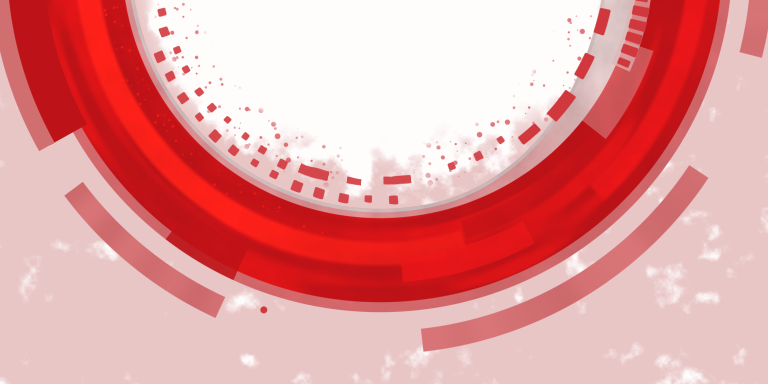
A Shadertoy shader for this background:

```glsl
// Layered red ring cropped by the top edge, with pale arcs, mist and painted specks on white.

const vec2 CENTER = vec2(0.99, 1.104);    // canvas-height units
const vec3 PAPER = vec3(1.0, 0.99, 0.99);
const vec3 DARK_RED = vec3(0.74, 0.07, 0.09);
const vec3 RED = vec3(0.87, 0.08, 0.09);
const vec3 BRIGHT_RED = vec3(1.0, 0.13, 0.1);
const vec3 ROSE = vec3(0.82, 0.43, 0.44);
const vec3 BLUSH = vec3(0.87, 0.71, 0.71);
const vec3 SPOT_RED = vec3(0.82, 0.22, 0.24);

float hash(vec2 p) {
    vec3 q = fract(p.xyx * 0.1031);
    q += dot(q, q.yzx + 33.33);
    return fract((q.x + q.y) * q.z);
}

float noise(vec2 p) {
    vec2 i = floor(p), f = fract(p);
    f = f * f * (3.0 - 2.0 * f);
    return mix(mix(hash(i), hash(i + vec2(1, 0)), f.x),
               mix(hash(i + vec2(0, 1)), hash(i + vec2(1, 1)), f.x), f.y);
}

float fbm(vec2 p) {
    float sum = 0.0, amp = 0.5;
    for (int i = 0; i < 5; i++) {
        sum += amp * noise(p);
        p = p * 2.1 + 17.3;
        amp *= 0.5;
    }
    return sum;
}

float band(float x, float lo, float hi, float aa) {
    return smoothstep(lo - aa, lo + aa, x) * (1.0 - smoothstep(hi - aa, hi + aa, x));
}

// polar = (angle from straight down, radius)
float arc(vec2 polar, float r0, float r1, float a0, float a1, float aa) {
    return band(polar.y, r0, r1, aa) * band(polar.x, a0, a1, aa);
}

// Rounded blocks repeated along a circle
float blockRow(vec2 polar, float radius, float spacing, vec2 span, vec2 size, float jitter, float aa) {
    float id = floor(polar.x / spacing), mid = (id + 0.5) * spacing;
    vec2 rnd = vec2(hash(vec2(id + 50.0, radius * 90.0)), hash(vec2(id + 80.0, radius * 70.0))) - 0.5;
    vec2 local = vec2((polar.x - mid) * radius, polar.y - radius) - rnd * jitter;
    vec2 q = abs(local) - size * (1.0 + rnd.y * 0.4) + 0.004;
    float dist = length(max(q, 0.0)) + min(max(q.x, q.y), 0.0) - 0.004;
    return (1.0 - smoothstep(-aa, aa, dist)) * step(span.x, mid) * step(mid, span.y);
}

// Random round specks, one candidate per grid cell
float specks(vec2 p, float cells, float chance, float aa) {
    vec2 id = floor(p * cells);
    vec2 spot = vec2(hash(id + 3.1), hash(id + 47.7)) * 0.5 + 0.25;
    float dist = (length(fract(p * cells) - spot) - mix(0.07, 0.22, hash(id + 91.3))) / cells;
    return (1.0 - smoothstep(-aa, aa, dist)) * step(hash(id + 11.9), chance);
}

// Mist, specks and blocks inside the ring
vec3 paintInterior(vec2 p, vec2 polar, float cloud, float aa) {
    float a = polar.x, r = polar.y;
    float start = 0.5 + 0.1 * smoothstep(0.3, 1.0, abs(a - 0.05));
    float mist = smoothstep(0.46, 0.68, cloud + 0.42 * smoothstep(start - 0.05, 0.66, r) - 0.1);
    mist *= smoothstep(start - 0.06, start + 0.06, r);
    vec3 col = mix(PAPER, BLUSH + 0.03, mist * 0.85);

    vec2 q = polar + vec2(0.0, (cloud - 0.5) * 0.012);
    float spots = blockRow(q, 0.625, 0.101, vec2(-1.2, 0.06), vec2(0.012), 0.007, aa);
    spots = max(spots, blockRow(q, 0.582, 0.1, vec2(-1.35, -0.4), vec2(0.01), 0.018, aa));
    spots = max(spots, blockRow(q, 0.565, 0.13, vec2(0.3, 0.6), vec2(0.009), 0.012, aa));
    float field = band(r, 0.5, 0.6, 0.02) * smoothstep(0.1, 0.3, abs(a));
    spots = max(spots, specks(p, 30.0, 0.28, aa) * field * 0.75);
    spots = max(spots, specks(p, 55.0, 0.18, aa) * field * 0.6);
    spots = max(spots, arc(q, 0.567, 0.592, -0.37, -0.235, aa));
    spots = max(spots, arc(q, 0.569, 0.586, -0.15, -0.085, aa));
    spots = max(spots, arc(q, 0.564, 0.584, 0.015, 0.14, aa));
    return mix(col, SPOT_RED, spots * 0.9);
}

// Concentric red bands with overlapping segments
vec3 ringColor(vec2 polar, float cloud, float aa) {
    float a = polar.x, r = polar.y;
    float left = 1.0 - smoothstep(-0.7, 0.2, a);
    vec3 col = mix(RED, DARK_RED, smoothstep(0.3, 0.7, noise(vec2(r * 32.0, a * 2.5 + 9.0))));
    col = mix(col, DARK_RED, band(r, 0.67, 0.735, 0.012) * left * 0.8);
    col = mix(col, BRIGHT_RED, arc(polar, 0.735, 0.795, -1.5, 0.29, 0.007) * mix(0.5, 0.9, left));
    col = mix(col, RED * 1.05, arc(polar, 0.775, 0.84, 0.07, 0.5, aa) * 0.8);
    col = mix(col, RED * 1.08, arc(polar, 0.8, 0.855, 0.75, 1.7, 0.008) * 0.8);
    col = mix(col, DARK_RED, arc(polar, 0.71, 0.76, 0.3, 1.0, 0.006) * 0.6);
    float flecks = specks(vec2(a * 0.7, r), 60.0, 0.35, aa) * arc(polar, 0.685, 0.76, -1.4, -0.2, 0.01);
    col = mix(col, BRIGHT_RED, flecks * 0.6);
    col = mix(col, ROSE, band(r, 0.891, 0.93, aa) * 0.92);
    col = mix(col, DARK_RED, arc(polar, 0.825, 0.93, -0.655, -0.43, aa) * 0.85);
    col = mix(col, BLUSH, arc(polar, 0.66, 0.75, 0.9, 1.25, aa) * 0.4);
    return col * (0.95 + 0.1 * cloud);
}

void mainImage(out vec4 fragColor, in vec2 fragCoord) {
    vec2 p = fragCoord / iResolution.y, d = p - CENTER;
    float aa = 0.75 / iResolution.y, cloud = fbm(p * 14.0);
    float a = atan(d.x, -d.y), r = length(d);
    vec2 polar = vec2(a, r);
    vec3 col = paintInterior(p, polar, cloud, aa);

    // Pale inner rim, widening to the right
    float inner = mix(0.648, 0.585, smoothstep(0.2, 1.35, a));
    vec3 rim = mix(vec3(0.84, 0.55, 0.56), vec3(0.86, 0.77, 0.77), smoothstep(0.3, 1.2, a));
    rim = mix(rim, vec3(0.8, 0.73, 0.73), band(r, inner, inner + 0.009, aa));
    col = mix(col, rim + (cloud - 0.5) * 0.15, band(r, inner, 0.68, aa));
    col = mix(col, SPOT_RED, blockRow(polar, 0.602, 0.2, vec2(0.65, 1.4), vec2(0.036, 0.015), 0.012, aa));

    // Main ring with blocks over its right inner edge
    col = mix(col, ringColor(polar, cloud, aa), band(r, 0.672, 0.917, aa));
    col = mix(col, BLUSH, arc(polar, 0.66, 0.712, 1.15, 1.6, aa) * 0.7);
    col = mix(col, SPOT_RED, blockRow(polar, 0.69, 0.05, vec2(1.15, 1.55), vec2(0.011, 0.019), 0.004, aa));

    // Detached outer arcs
    float outer = band(a, 0.11, 0.985, aa) + band(a, -0.93, -0.431, aa) + band(a, 1.32, 1.8, aa);
    col = mix(col, ROSE + noise(vec2(a * 14.0, 2.0)) * 0.06 - 0.03, outer * band(r, 0.966, 1.026, aa));
    col = mix(col, DARK_RED, arc(polar, 0.875, 0.985, -1.8, -1.06, aa));
    col = mix(col, ROSE, arc(polar, 0.972, 1.018, -1.8, -1.06, aa));

    // Small dot below the ring
    col = mix(col, SPOT_RED, 1.0 - smoothstep(-aa, aa, length(p - vec2(0.687, 0.193)) - 0.009));
    fragColor = vec4(clamp(col, 0.0, 1.0), 1.0);
}
```
